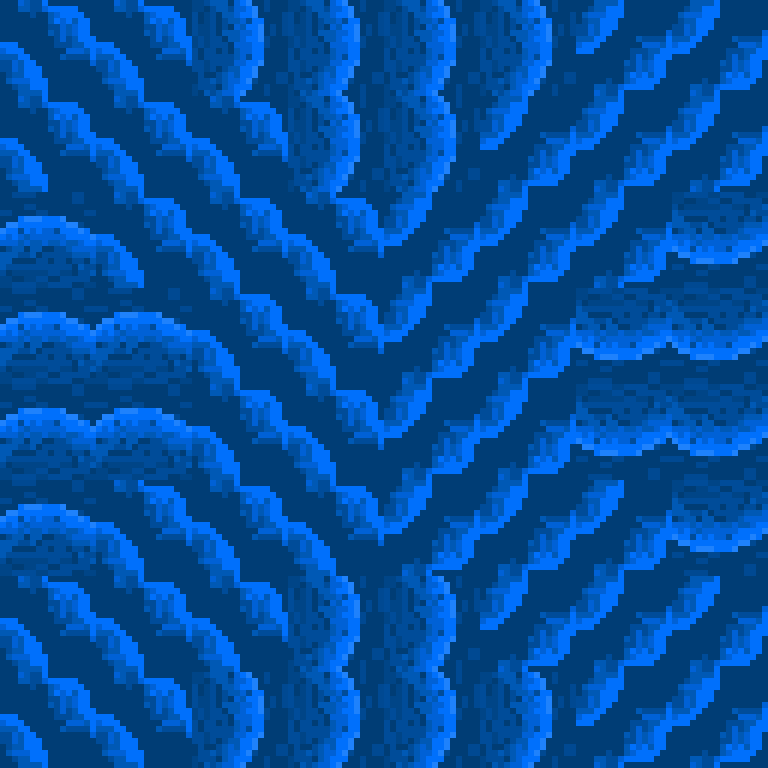
This pattern is drawn by a WebGL 1 fragment shader. Its source:

```glsl
precision highp float;
// Blue pixel-tile mosaic: scalloped wave ridges turning from diagonal to straight around the centre.

uniform vec2 u_resolution;

const float TILES = 8.0;   // tiles across the canvas
const float CELLS = 16.0;  // square cells across one tile
const float PI = 3.14159265;

const vec3 DEEP   = vec3(0.00, 0.24, 0.46);
const vec3 DIM    = vec3(0.00, 0.30, 0.60);
const vec3 MIDDLE = vec3(0.00, 0.35, 0.71);
const vec3 STRONG = vec3(0.00, 0.38, 0.84);
const vec3 BRIGHT = vec3(0.00, 0.44, 0.99);
const vec3 GLINT  = vec3(0.12, 0.51, 0.99);

float hash(vec2 p) {
    return fract(sin(dot(p, vec2(127.1, 311.7))) * 43758.5453);
}

// Blue ramp: level 0 is the deep ground, level 5 the glint on a crest.
vec3 ramp(float level) {
    vec3 color = mix(DEEP, DIM, clamp(level, 0.0, 1.0));
    color = mix(color, MIDDLE, clamp(level - 1.0, 0.0, 1.0));
    color = mix(color, STRONG, clamp(level - 2.0, 0.0, 1.0));
    color = mix(color, BRIGHT, clamp(level - 3.0, 0.0, 1.0));
    return mix(color, GLINT, clamp(level - 4.0, 0.0, 1.0));
}

// Ridge falling to the right in two scallops per tile; cell.y counts downwards.
float diagonalLevel(vec2 cell) {
    float second = step(8.0, cell.x);
    float along = mod(cell.x, 8.0) / 7.0;
    float crest = 7.0 + 10.0 * second
                + floor((6.0 - second) * pow(along, 2.0 + 2.0 * second) + 0.3);
    float depth = mod(cell.y - crest, CELLS);
    float grain = hash(cell + 3.7);

    float rim = floor(1.8 + 3.0 * along * along);
    float thickness = 4.6 + 4.3 * sin(PI * along) + hash(cell + 51.3) - 0.5;
    float fade = (depth - rim) / max(thickness - rim, 1.0);
    float body = floor(mix(3.2, 1.1, fade) + (grain - 0.5) * 2.6 + 0.5);
    float level = depth < rim ? 4.0 : clamp(body, 0.0, 4.0);
    return depth < thickness ? level : 0.0;
}

// Arched ridge with its crest upwards, on speckled ground.
float straightLevel(vec2 cell) {
    float offset = cell.x - 6.5;
    float crest = floor(4.0 + 0.045 * offset * offset + 0.3);
    float depth = cell.y - crest;
    float grain = hash(cell + 17.9);
    float dash = hash(vec2(floor(cell.x * 0.5), cell.y) + 29.3);

    if (depth < 0.0) return 0.8 * step(dash, 0.2);
    if (depth < 1.0) return 4.0 + step(0.25, grain);
    if (depth < 2.0) return 4.0;
    if (depth > 7.0) return 0.5 * (step(dash, 0.35) + step(dash, 0.65));

    // Body fades away behind the crest and carries a few dark pits.
    float pit = step(0.92, hash(cell + 83.1)) * 2.5;
    float body = 4.7 - 0.6 * depth + (grain - 0.5) * 1.6 - pit;
    return clamp(floor(body + 0.5), 0.0, 4.0);
}

void main() {
    vec2 uv = gl_FragCoord.xy / u_resolution;
    vec2 grid = vec2(uv.x, 1.0 - uv.y) * TILES;
    vec2 tile = floor(grid);
    vec2 cell = floor(fract(grid) * CELLS);

    // Tiles well off the diagonals hold straight ridges.
    vec2 reach = abs(tile + 0.5 - TILES * 0.5);
    bool facesRight = reach.y > reach.x + 1.5;
    bool facesUpDown = reach.x > reach.y + 1.5;

    // The right half is the left one turned upside down.
    float flippedY = CELLS - 1.0 - cell.y;
    vec2 mirrored = vec2(cell.x, uv.x > 0.5 ? flippedY : cell.y);
    vec2 turned = vec2(cell.y, CELLS - 1.0 - cell.x);

    float level = diagonalLevel(mirrored);
    if (facesRight) level = straightLevel(turned);
    if (facesUpDown) level = straightLevel(mirrored);

    gl_FragColor = vec4(ramp(level), 1.0);
}
```
